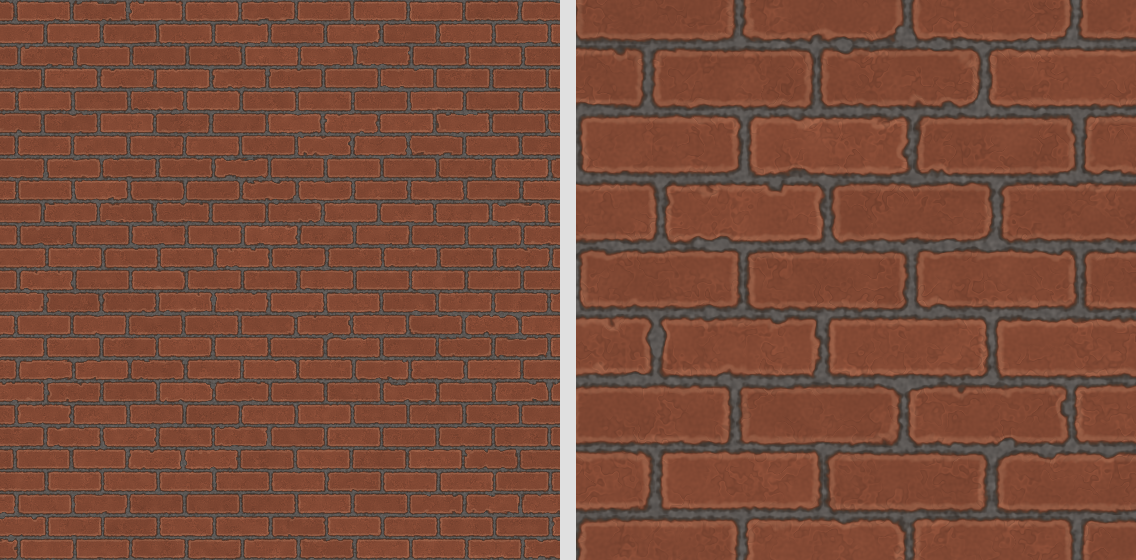
Left: the whole. Right: its middle third, enlarged.
Reproduce this texture procedurally as a Shadertoy shader.

```glsl
// Weathered running-bond brick wall, 10 bricks across and 25 courses high.
// Each brick is a rounded-box distance roughened and chipped by gradient noise;
// that distance drives the pale rim, the brown shadow and the gritty mortar.

const vec2  GRID         = vec2(10.0, 25.0);      // bricks across, courses down
const vec2  JOINT        = vec2(0.0062, 0.0066);  // mortar widths
const float CORNER       = 0.0045;
const float FIRST_JOINT  = 0.30;    // joint position in even courses, in bricks
const float COURSE_SHIFT = 0.49;    // extra shift of odd courses
const float ROW_JITTER   = 0.09;
const float BRICK_JITTER = 0.0012;
const float ROUGHNESS    = 0.0018;
const float CHIP_DEPTH   = 0.0050;
const float TONE_RANGE   = 0.06;    // brightness spread between bricks
const float RELIEF       = 0.17;    // strength of the surface wrinkles

const vec3 BRICK  = vec3(0.500, 0.278, 0.198);
const vec3 RIM    = vec3(0.585, 0.365, 0.272);
const vec3 SHADOW = vec3(0.320, 0.222, 0.172);
const vec3 GROUT  = vec3(0.275, 0.246, 0.226);
const vec3 GRIT   = vec3(0.365, 0.347, 0.335);

vec2 hash2(vec2 p) {
    vec3 q = fract(p.xyx * vec3(0.1031, 0.1030, 0.0973));
    q += dot(q, q.yzx + 33.33);
    return fract((q.xx + q.yz) * q.zy);
}

float cornerSlope(vec2 lattice, vec2 offset) {
    return dot(hash2(lattice) * 2.0 - 1.0, offset);
}

// Gradient noise, roughly -0.6 to 0.6
float noise(vec2 p) {
    vec2 i = floor(p), f = p - i;
    vec2 u = f * f * f * (f * (f * 6.0 - 15.0) + 10.0);
    vec2 e = vec2(1.0, 0.0);
    return mix(mix(cornerSlope(i, f), cornerSlope(i + e.xy, f - e.xy), u.x),
               mix(cornerSlope(i + e.yx, f - e.yx), cornerSlope(i + e.xx, f - e.xx), u.x), u.y);
}

float roundedBox(vec2 p, vec2 halfSize, float radius) {
    vec2 q = abs(p) - halfSize + radius;
    return length(max(q, 0.0)) + min(max(q.x, q.y), 0.0) - radius;
}

// Paired light and dark lines that follow the zero contour of warped noise
float wrinkles(vec2 p) {
    vec2 warp = vec2(noise(p * 130.0 + 7.0), noise(p * 130.0 + 61.0));
    float n = (noise(p * 115.0 + warp * 1.2) + 0.4 * noise(p * 260.0)) / 0.10;
    float patches = smoothstep(-0.25, 0.25, noise(p * 48.0 + 19.0));
    return n * exp(-n * n) * patches;
}

void mainImage(out vec4 fragColor, in vec2 fragCoord) {
    vec2 uv = fragCoord / iResolution.y;
    float pixel = 1.0 / iResolution.y;

    // Brick layout
    vec2 cell = uv * GRID;
    float row = floor(cell.y);
    float jitter = (hash2(vec2(row, 17.0)).x - 0.5) * ROW_JITTER;
    cell.x -= FIRST_JOINT + COURSE_SHIFT * mod(row, 2.0) + jitter;
    vec2 id = vec2(mod(floor(cell.x), GRID.x), row);
    vec2 seed = hash2(id + 3.0);
    vec2 local = (fract(cell) - 0.5) / GRID;
    local += (hash2(id + 41.0) - 0.5) * BRICK_JITTER;

    // Worn outline, some bricks chipped more than others
    float d = roundedBox(local, 0.5 * (1.0 / GRID - JOINT), CORNER);
    d += ROUGHNESS * (noise(uv * 170.0) + 0.5 * noise(uv * 340.0));
    float wear = mix(0.12, 1.0, seed.x * seed.x * seed.x);
    d += CHIP_DEPTH * wear * smoothstep(0.02, 0.42, noise(uv * 72.0 + 5.0));

    // Mortar: brown shadow beside the brick, grey grit in the middle
    float grain = noise(uv * 240.0 + 11.0) + 0.6 * noise(uv * 430.0);
    vec3 mortar = mix(SHADOW, GROUT, smoothstep(0.0002, 0.0014, d));
    mortar = mix(mortar, GRIT, smoothstep(0.0010, 0.0030, d + 0.0012 * grain));
    mortar *= 1.0 + 0.22 * grain;

    // Brick face: mottled, wrinkled, with a pale band inside the edge
    float mottle = noise(uv * 45.0) + 0.5 * noise(uv * 95.0);
    float rim = smoothstep(-0.0048, -0.0022, d) * (1.0 - smoothstep(-0.0014, 0.0002, d));
    vec3 face = mix(BRICK, RIM, clamp(0.85 * rim + 0.18 * mottle, 0.0, 1.0));
    face *= 1.0 + TONE_RANGE * (seed.y - 0.5) + 0.05 * mottle;
    face *= 1.0 + RELIEF * wrinkles(uv) + 0.08 * noise(uv * 400.0);
    face *= 1.0 - 0.18 * smoothstep(-0.0011, 0.0, d);

    float coverage = 1.0 - smoothstep(-0.6 * pixel, 0.6 * pixel, d);
    fragColor = vec4(mix(mortar, face, coverage), 1.0);
}
```
